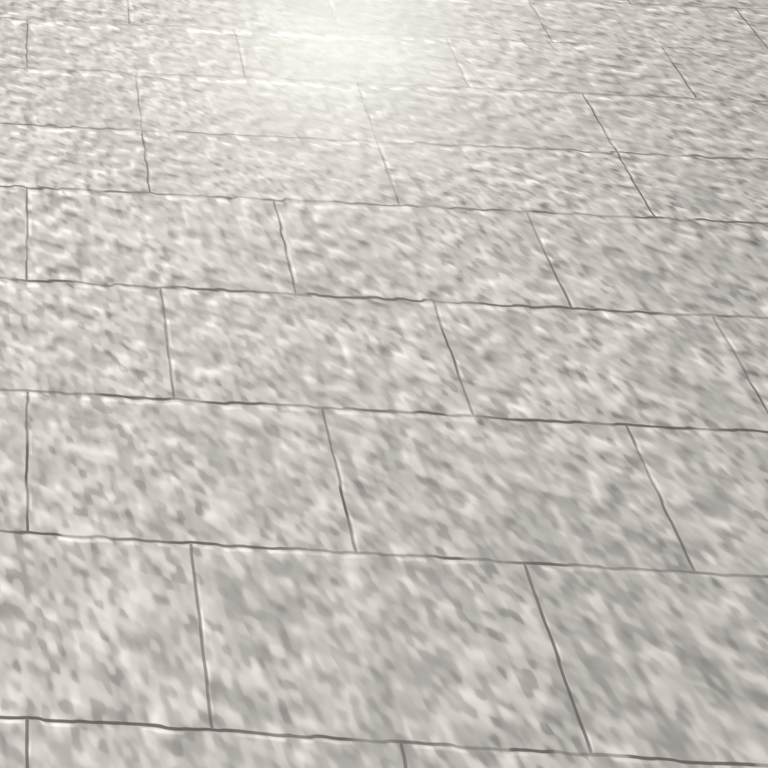
This texture is drawn by a Shadertoy shader. Its source:

```glsl
// Sunlit granite paving in running bond, seen in perspective with a glare at the top.

float hash(vec2 p) {
    vec3 q = fract(p.xyx * vec3(0.1031, 0.1030, 0.0973));
    q += dot(q, q.yzx + 33.33);
    return fract((q.x + q.y) * q.z);
}

// Smooth cellular noise: random cell tones blended around scattered points
float grain(vec2 p) {
    vec2 cell = floor(p);
    float sum = 0.0, total = 0.0;
    for (int j = -1; j <= 1; j++)
    for (int i = -1; i <= 1; i++) {
        vec2 id = cell + vec2(i, j);
        vec2 site = id + 0.2 + 0.6 * vec2(hash(id), hash(id + 57.3));
        float w = exp(-5.0 * dot(site - p, site - p));
        sum += w * hash(id + 113.7);
        total += w;
    }
    return sum / total;
}

// Coverage of a line with half width w at distance d
float line(float d, float w, float soft) {
    return 1.0 - smoothstep(w - soft, w + soft, abs(d));
}

void mainImage(out vec4 fragColor, in vec2 fragCoord) {
    vec2 uv = fragCoord / iResolution.xy;
    float soft = max(1.0 / iResolution.y, 0.0012);
    float down = 1.0 - uv.y;

    // Ground plane: rows count upward, columns fan out from a far point
    float side = uv.x - 0.5;
    float depth = (down - 0.043 * side) / (1.0 + 0.023 * side) + 0.70;
    float course = (1.0 / depth - 0.6011) / 0.1057;
    float fan = down + 1.12;
    float across = (uv.x - 0.035) / fan;

    // Slightly uneven course heights
    float low = course - 1.4, high = course - 4.1;
    course += 0.04 * exp(-low * low) - 0.10 * exp(-3.0 * high * high);

    // Grain space, sheared so that the tooling runs down to the right
    vec2 ground = vec2(across * 100.0 + course * 2.0, course * 11.0 + across * 28.0);

    // Ragged joints; the bond shifts once at the fifth course
    float ragged = (grain(ground * 0.9) - 0.5) * 0.0035;
    float row = floor(course);
    float stagger = 0.5 * mod(row + 1.0 + step(4.5, row), 2.0);
    float column = across / 0.233 - stagger;
    float rowDist = (course - floor(course + 0.5)) * 0.1057 * depth * depth + ragged;
    float colDist = (column - floor(column + 0.5)) * 0.233 * fan + 0.7 * ragged;
    float stone = hash(vec2(floor(column), row) + 19.0);

    // Broad light: warm left, darker right, glare near the top
    vec2 toSun = (uv - vec2(0.45, 0.97)) * vec2(0.9, 1.0);
    float sun2 = dot(toSun, toSun);
    float glare = exp(-30.0 * sun2);
    float sheen = exp(-4.5 * sun2);
    float tone = mix(0.795, 0.71, uv.x) + 0.08 * sheen + 0.13 * glare;
    tone += 0.02 * (stone - 0.5);

    // Granite speckle, stronger near the viewer; lit relief, stronger far away
    float coarse = grain(ground);
    float fine = grain(ground * vec2(1.9, 1.7) + 31.0);
    float lit = coarse - grain(ground + vec2(-0.25, 0.40));
    float patches = grain(ground * 0.2 + 7.0);
    float rough = 1.0 - 0.85 * glare;
    float near = mix(0.6, 1.0, smoothstep(0.1, 0.9, down));
    tone += rough * near * (0.13 * (coarse - 0.5) + 0.17 * (fine - 0.5));
    tone += rough * lit * mix(0.07, 0.20, smoothstep(0.2, 0.7, uv.y));
    tone -= rough * 0.05 * smoothstep(0.4, 0.15, fine) * smoothstep(0.35, 0.7, patches);
    tone += 0.04 * (patches - 0.5);

    // Worn joints with a bright lip on the sunlit edge
    float width = mix(0.0009, 0.0022, down);
    float wear = smoothstep(0.25, 0.65, grain(ground * 0.4 + 43.0));
    float visible = 1.0 - 0.95 * exp(-14.0 * sun2);
    float rowFade = mix(0.4, 0.95, wear) * mix(0.45, 1.0, smoothstep(0.05, 0.3, down));
    float colFade = mix(0.55, 1.0, wear) * mix(0.6, 1.0, hash(vec2(floor(column + 0.5), row)));
    float rowGap = line(rowDist, width, soft) * rowFade;
    float colGap = line(colDist, width, soft) * colFade;
    float lip = line(rowDist + 0.0055, 0.002, 0.002) * (1.0 - 0.7 * uv.x);
    lip = max(lip, line(colDist - 0.0045, 0.0015, 0.0015) * 0.6);
    tone += 0.12 * lip * smoothstep(0.3, 0.6, coarse);

    vec3 granite = tone * mix(vec3(1.0, 0.978, 0.947), vec3(1.0, 0.992, 0.96), glare);
    vec3 jointColor = vec3(0.36, 0.34, 0.32);
    vec3 color = mix(granite, jointColor, 0.85 * visible * max(rowGap, colGap));
    fragColor = vec4(clamp(color, 0.0, 1.0), 1.0);
}
```
